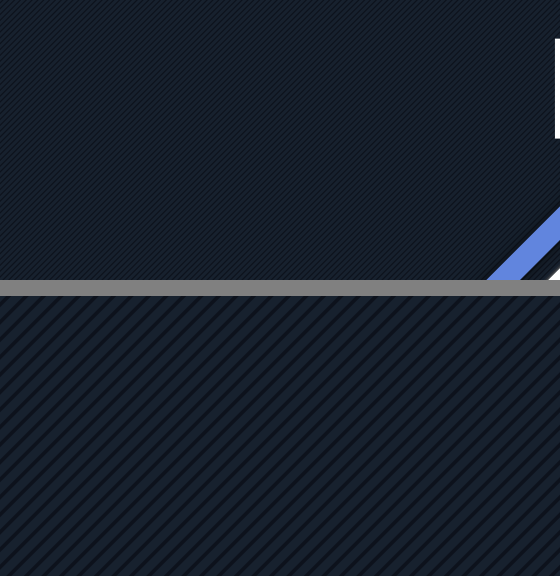
Top: the whole. Bottom: its middle third, enlarged.
A Shadertoy shader for this pattern:

```glsl
// Fine diagonal pinstripes on dark navy, 96 repeats across and 48 down,
// with a blue diagonal band, a pale corner and a white block at the right edge.
// Stripes come from fract of a diagonal coordinate; edges are distance based.

// Coverage of a shape from its signed distance, smoothed over one pixel.
float coverage(float signedDist) {
    return clamp(0.5 - signedDist * iResolution.y, 0.0, 1.0);
}

// Signed distance to an axis-aligned box.
float boxDistance(vec2 p, vec2 center, vec2 halfSize) {
    vec2 q = abs(p - center) - halfSize;
    return length(max(q, 0.0)) + min(max(q.x, q.y), 0.0);
}

// Signed distance to a rising 45 degree line of given period and dark share.
float stripeDistance(float diagonal, float period, float share) {
    float fromCenter = abs(fract(diagonal / period) - 0.5);
    return (fromCenter - 0.5 * share) * period * sqrt(0.5);
}

void mainImage(out vec4 fragColor, in vec2 fragCoord) {
    // Canvas height is one unit; the diagonal is constant along each stripe.
    vec2 p = fragCoord / iResolution.y;
    float diagonal = p.x - p.y;

    // Pinstriped ground
    float stripe = coverage(stripeDistance(diagonal, 1.0 / 48.0, 0.3));
    vec3 color = mix(vec3(0.09, 0.13, 0.18), vec3(0.05, 0.07, 0.11), stripe);

    // Blue band with a soft shadow on both sides
    float band = (abs(diagonal - 1.797) - 0.06) * sqrt(0.5);
    color *= 1.0 - 0.4 * exp(-max(band, 0.0) / 0.02);
    color = mix(color, vec3(0.38, 0.52, 0.87), coverage(band));

    // Pale corner with a thin grey rim
    float corner = (1.958 - diagonal) * sqrt(0.5);
    color = mix(color, vec3(0.4), 0.6 * smoothstep(0.015, 0.0, corner));
    color = mix(color, vec3(1.0), coverage(corner));

    // White block running off the right edge
    float block = boxDistance(p, vec2(2.082, 0.6835), vec2(0.1, 0.1785));
    color = mix(color, vec3(1.0), coverage(block));

    fragColor = vec4(color, 1.0);
}
```
